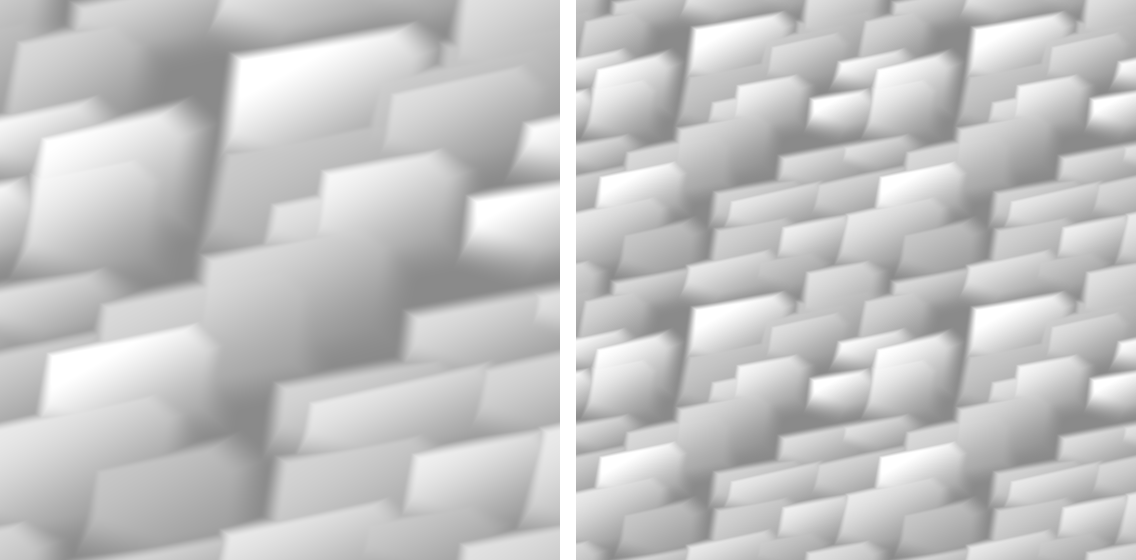
Left, the tile; right, the same tile 2 across and 2 down.
Give the GLSL for this texture map, as a Shadertoy shader.

```glsl
const vec2  GRID        = vec2(4.0, 7.0);    // slabs per tile, whole numbers
const float STAGGER     = 3.0;               // cells of sideways drift over all rows
const vec2  JITTER      = vec2(0.6, 0.95);   // scatter inside a cell
const vec2  SIZE_MIN    = vec2(0.31, 0.18);
const vec2  SIZE_MAX    = vec2(0.46, 0.30);
const vec2  TILT_RANGE  = vec2(0.17, 0.22);  // rise of the top edge
const vec2  LEAN_RANGE  = vec2(0.08, 0.20);  // lean of the left edge
const vec2  PEAK_RANGE  = vec2(0.78, 1.09);  // brightness at the upper left
const vec2  FALL_RANGE  = vec2(0.35, 0.58);  // darkening to the lower right
const vec2  BODY_SLOPE  = vec2(0.17, 0.25);
const float FLOOR_GREY  = 0.54;
const float LEFT_SOFT   = 0.042;
const float TOP_SOFT    = 0.032;
const float RIGHT_SOFT  = 0.085;
const float BOTTOM_SOFT = 0.080;
const float CORNER_CUT  = 0.060;
const float CORNER_SOFT = 0.100;
const float MERGE       = 75.0;              // sharpness of the soft maximum

float hash(vec2 id, float salt) {
    return fract(sin(dot(id, vec2(127.1, 311.7)) + salt * 74.7) * 43758.5453);
}

float pick(vec2 range, vec2 id, float salt) {
    return mix(range.x, range.y, hash(id, salt));
}

// Mitred bevel of a slab; q runs right and down from its upper left corner
float slabMask(vec2 q, vec2 size) {
    vec2 rest = size - q;
    float sides = min(q.x / LEFT_SOFT, rest.x / RIGHT_SOFT);
    float ends = min(q.y / TOP_SOFT, rest.y / BOTTOM_SOFT);
    float upperRight = (q.y + rest.x - CORNER_CUT) / CORNER_SOFT;
    float lowerLeft = (0.5 * q.x + rest.y - CORNER_CUT) / CORNER_SOFT;
    return smoothstep(0.0, 1.0, min(min(sides, ends), min(upperRight, lowerLeft)));
}

// Height above the floor of the slab owned by a wrapped cell
float slabHeight(vec2 offset, vec2 id) {
    vec2 size = mix(SIZE_MIN, SIZE_MAX, vec2(hash(id, 3.0), hash(id, 4.0)));
    float tilt = pick(TILT_RANGE, id, 5.0);
    float lean = pick(LEAN_RANGE, id, 6.0);
    vec2 q = vec2(offset.x - lean * offset.y, tilt * offset.x - offset.y);
    vec2 t = clamp(q / size, 0.0, 1.0);

    float fall = pick(FALL_RANGE, id, 7.0) * smoothstep(0.2, 1.3, 0.55 * t.x + t.y);
    float body = 1.0 - dot(BODY_SLOPE, t) - fall;
    return (pick(PEAK_RANGE, id, 8.0) - FLOOR_GREY) * body * slabMask(q, size);
}

// Place of a slab's upper left corner inside its cell
vec2 cornerInCell(vec2 id) {
    float drift = id.y * STAGGER / GRID.y;
    float x = fract(drift + JITTER.x * hash(id, 1.0));
    return vec2(x, 0.5 + JITTER.y * (hash(id, 2.0) - 0.5));
}

void mainImage(out vec4 fragColor, in vec2 fragCoord) {
    vec2 uv = fragCoord / iResolution.xy;
    vec2 home = floor(uv * GRID);

    // Order-free soft maximum over every slab that can reach this point
    float total = 1.0;
    for (int j = -1; j <= 3; j++) {
        for (int i = -2; i <= 1; i++) {
            vec2 cell = home + vec2(i, j);
            vec2 id = mod(cell, GRID);
            vec2 corner = (cell + cornerInCell(id)) / GRID;
            total += exp(MERGE * slabHeight(uv - corner, id)) - 1.0;
        }
    }

    float grey = FLOOR_GREY + log(total) / MERGE;
    fragColor = vec4(vec3(clamp(grey, 0.0, 1.0)), 1.0);
}
```
